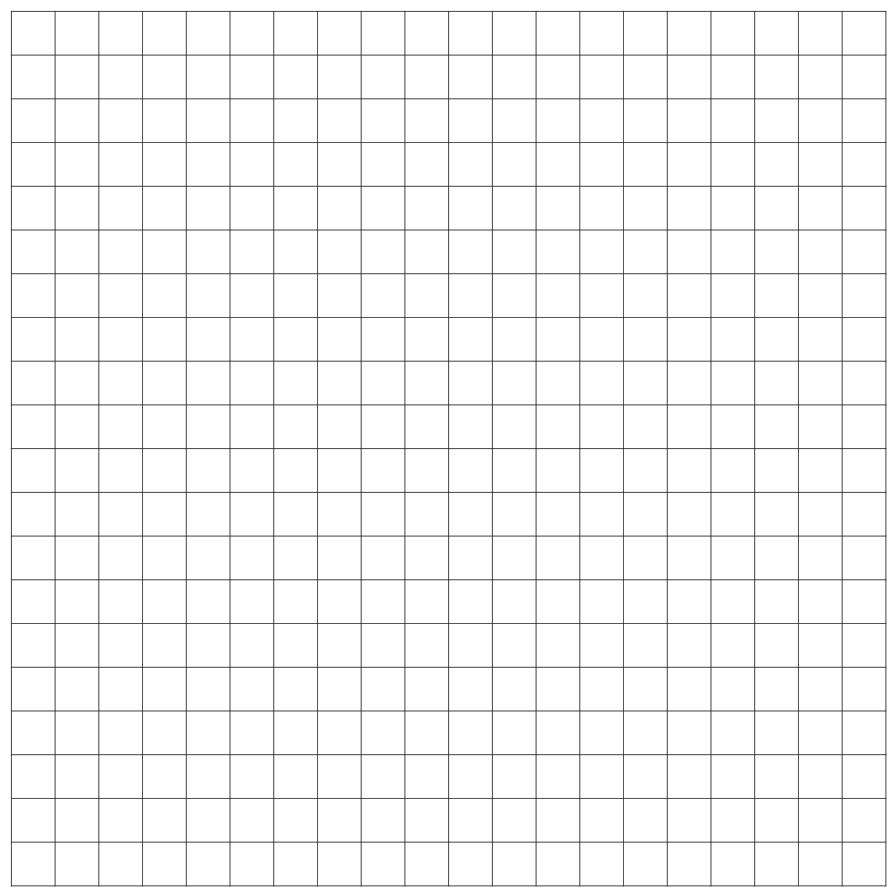
Write a three.js fragment shader that draws this pattern.

```glsl
// Square grid of thin dark lines, 20 by 20 cells, on white with a narrow margin.
#define CELLS 20.0
#define CELL_SIZE 0.0488
#define LINE_WIDTH 0.00093
#define GRID_CENTER vec2(0.5007, 0.4993)
#define FILTER_PIXELS 1.1
#define INK vec3(0.13, 0.12, 0.125)
#define PAPER vec3(1.0)

varying vec2 vUv;

// Share of a box filter of the given size that falls inside a centred band.
vec2 bandCoverage(vec2 offset, float halfWidth, vec2 filterSize) {
  vec2 low = max(offset - 0.5 * filterSize, vec2(-halfWidth));
  vec2 high = min(offset + 0.5 * filterSize, vec2(halfWidth));
  return max(high - low, 0.0) / filterSize;
}

// Signed offset to the nearest grid line on each axis, outer lines included.
vec2 nearestLineOffset(vec2 position) {
  vec2 index = floor(position / CELL_SIZE + 0.5 * CELLS + 0.5);
  index = clamp(index, 0.0, CELLS);
  return position - (index - 0.5 * CELLS) * CELL_SIZE;
}

void main() {
  vec2 position = vUv - GRID_CENTER;
  vec2 filterSize = max(fwidth(vUv), vec2(0.00001)) * FILTER_PIXELS;

  // Lines on both axes, ended at the outer border.
  float halfExtent = 0.5 * (CELLS * CELL_SIZE + LINE_WIDTH);
  vec2 lines = bandCoverage(nearestLineOffset(position), 0.5 * LINE_WIDTH, filterSize);
  lines *= bandCoverage(position, halfExtent, filterSize).yx;

  // Union of both directions, so crossings are not counted twice.
  float ink = 1.0 - (1.0 - lines.x) * (1.0 - lines.y);
  gl_FragColor = vec4(mix(PAPER, INK, ink), 1.0);
}
```
